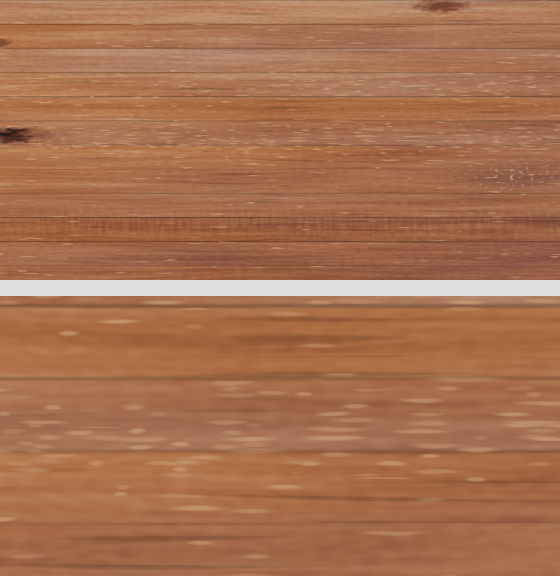
Top: the whole. Bottom: its middle third, enlarged.
This texture is drawn by a Shadertoy shader. Its source:

```glsl
// Warm glued-up wood board: horizontal staves with stretched grain.
// Gradient noise sets tone and hue per stave; pale flecks, dark pores,
// a rough scuffed patch and a few knots are layered on top.

float hash(vec2 p) {
    vec3 q = fract(p.xyx * 0.1031);
    q += dot(q, q.yzx + 33.33);
    return fract((q.x + q.y) * q.z);
}

vec2 gradient(vec2 cell) {
    float angle = 6.2832 * hash(cell);
    return vec2(cos(angle), sin(angle));
}

// Gradient noise, roughly -0.7 to 0.7
float noise(vec2 p) {
    vec2 i = floor(p), f = p - i;
    vec2 u = f * f * f * (f * (f * 6.0 - 15.0) + 10.0);
    vec2 e = vec2(1, 0);
    float low = mix(dot(gradient(i), f), dot(gradient(i + e.xy), f - e.xy), u.x);
    float high = mix(dot(gradient(i + e.yx), f - e.yx), dot(gradient(i + e.xx), f - e.xx), u.x);
    return mix(low, high, u.y);
}

float bump(float x, float width) {
    return exp(-x * x / (width * width));
}

// Short tapered dashes, one candidate per cell, in three sizes
float flecks(vec2 p, float density) {
    float cover = 0.0;
    for (float k = 0.0; k < 3.0; k++) {
        vec2 size = vec2(0.17, 0.014) / (1.0 + 0.45 * k);
        vec2 g = p / size + 17.0 * k;
        g.x += 9.0 * hash(vec2(floor(g.y), k));
        vec2 cell = floor(g);
        float halfLength = mix(0.1, 0.36, hash(cell + 5.3));
        vec2 center = vec2(mix(0.4, 0.6, hash(cell + 2.7)), mix(0.35, 0.65, hash(cell + 8.1)));
        vec2 d = (g - cell - center) * size;
        d.y += 0.002 * noise(p * vec2(25, 60));
        float r = length(d / vec2(halfLength * size.x, 0.0036));
        float present = step(hash(cell + 11.9), density);
        cover = max(cover, present * (1.0 - smoothstep(0.35, 1.1, r)) * mix(0.4, 1.0, hash(cell + 3.1)));
    }
    return cover;
}

// Knot strength, with an irregular outline
float knot(vec2 p, vec2 center, vec2 radius) {
    vec2 d = (p - center) / radius;
    float r = length(d) + 0.5 * noise(p * vec2(18, 60)) + 0.25 * noise(p * vec2(50, 130));
    return 1.0 - smoothstep(0.35, 1.1, r);
}

void mainImage(out vec4 fragColor, in vec2 fragCoord) {
    vec2 p = fragCoord / iResolution.y;

    // Staves, each with its own grain offset
    float row = (1.0 - p.y) / 0.0863;
    float stave = floor(row);
    float seamDist = abs(fract(row + 0.5) - 0.5) * 0.0863;
    float seamId = floor(row + 0.5);
    vec2 q = p + vec2(7.3 * hash(vec2(stave, 4.0)), 0.0);
    q.y += 0.012 * noise(q * vec2(1.6, 5.0));

    // Grain from broad streaks down to fine fibres
    float broad = noise(q * vec2(0.9, 17.0));
    float streak = noise(q * vec2(1.6, 46.0) + 3.0);
    float fibre = noise(q * vec2(4.0, 105.0) + 9.0);
    float pores = noise(q * vec2(38.0, 120.0));
    float ripple = noise(q * vec2(75.0, 14.0)) * bump(p.y - 0.2, 0.05);

    // Light falls off toward the lower right
    float tone = 0.47 + 0.52 * (p.y - 0.5) - 0.07 * (p.x - 1.0);
    tone += 0.17 * (hash(vec2(stave, 1.0)) - 0.5);
    tone += 0.30 * broad + 0.27 * streak + 0.22 * fibre + 0.16 * pores + 0.22 * ripple;
    tone = clamp(tone, -0.1, 1.1);

    vec3 wood = mix(vec3(0.52, 0.30, 0.20), vec3(0.655, 0.425, 0.285), smoothstep(-0.1, 0.55, tone));
    wood = mix(wood, vec3(0.75, 0.58, 0.44), smoothstep(0.4, 1.1, tone));

    // Hue drifts between honey and dusty pink
    float pink = 0.5 + 0.9 * noise(q * vec2(0.7, 9.0) + 21.0) + 0.5 * (hash(vec2(stave, 6.0)) - 0.5);
    pink += 0.22 * (p.x - 1.0) - 0.35 * bump(p.y - 0.61, 0.07);
    wood += mix(vec3(0.02, 0.0, -0.025), vec3(-0.01, 0.006, 0.05), clamp(pink, 0.0, 1.0));

    // Dark hairlines and seams
    float hairline = smoothstep(0.3, 0.55, noise(q * vec2(2.6, 88.0) + 40.0));
    wood *= 1.0 - 0.13 * hairline;
    float seam = 1.0 - smoothstep(0.0, 0.0045, seamDist);
    wood *= 1.0 - seam * mix(0.04, 0.22, hash(vec2(seamId, 2.0)));

    // Pale flecks, gathered in two bands
    float bands = 0.30 * bump(p.y - 0.69, 0.045) + 0.42 * bump(p.y - 0.5, 0.05);
    float fleck = flecks(p, 0.035 + bands);
    wood = mix(wood, vec3(0.81, 0.65, 0.49), 0.62 * fleck);

    // Scuffed patch with grey specks
    vec2 scuffOffset = (p - vec2(1.82, 0.37)) / vec2(0.17, 0.05);
    float scuff = exp(-dot(scuffOffset, scuffOffset));
    float speck = noise(p * vec2(55.0, 105.0) + 60.0);
    wood = mix(wood, vec3(0.45, 0.28, 0.22), 0.35 * scuff);
    wood = mix(wood, vec3(0.70, 0.59, 0.54), scuff * smoothstep(0.15, 0.5, speck));

    // Knots: reddish stain, then a cracked dark core
    float stain = knot(p, vec2(0.08, 0.518), vec2(0.17, 0.03));
    stain = max(0.5 * stain, 0.85 * knot(p, vec2(1.58, 0.978), vec2(0.11, 0.026)));
    stain = max(stain, 0.7 * knot(p, vec2(0.0, 0.845), vec2(0.05, 0.02)));
    wood = mix(wood, vec3(0.43, 0.22, 0.15), stain);
    float core = knot(p, vec2(0.04, 0.518), vec2(0.09, 0.031));
    float crack = smoothstep(-0.2, 0.3, noise(p * vec2(14.0, 95.0) + 5.0));
    wood = mix(wood, mix(vec3(0.33, 0.17, 0.13), vec3(0.13, 0.08, 0.08), crack), 0.92 * core);

    fragColor = vec4(clamp(wood, 0.0, 1.0), 1.0);
}
```
